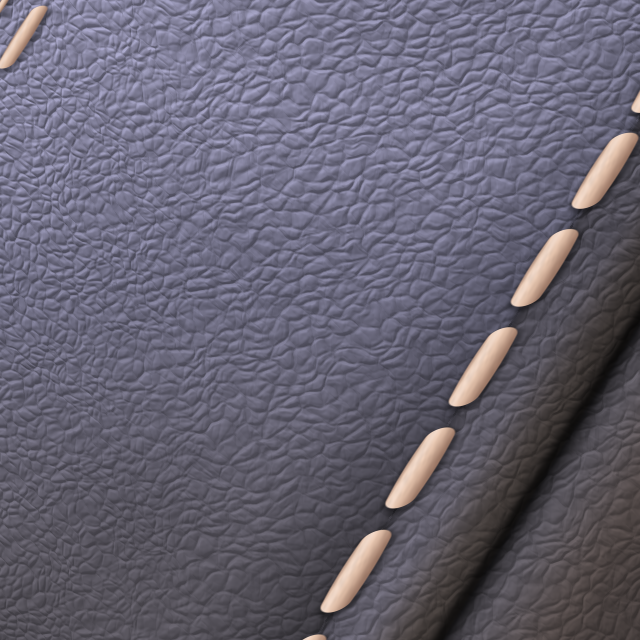
This texture is drawn by a WebGL 1 fragment shader. Its source:

```glsl
precision highp float;
// Blue-grey grained leather with a diagonal stitched seam, a rolled piping and a dark crease.
uniform vec2 u_resolution;

#define ALONG vec2(0.528, 0.849)   // seam direction
#define ACROSS vec2(0.849, -0.528) // seam normal, pointing lower right
#define SEAM 0.4155                // seam offset along ACROSS
#define CREASE 0.586               // crease offset along ACROSS
#define STITCH_STEP 0.184
#define STITCH_START 0.7612
#define STITCH_HALF 0.056
#define STITCH_RADIUS 0.0205
#define GRAIN_SCALE 37.0
#define RELIEF 0.62
#define LIGHT_DIR vec2(-0.42, 0.91)

float hash(vec2 p) {
  vec3 q = fract(vec3(p.xyx) * 0.1031);
  q += dot(q, q.yzx + 33.33);
  return fract((q.x + q.y) * q.z);
}

float noise(vec2 p) {
  vec2 i = floor(p), f = fract(p);
  f = f * f * (3.0 - 2.0 * f);
  return mix(mix(hash(i), hash(i + vec2(1.0, 0.0)), f.x),
             mix(hash(i + vec2(0.0, 1.0)), hash(i + 1.0), f.x), f.y);
}

float bell(float x) { return exp(-x * x); }

vec2 seamSpace(vec2 p) { return vec2(dot(p, ALONG), dot(p, ACROSS)); }

// Pillow-shaped cells separated by soft creases.
float pebbles(vec2 p) {
  vec2 cell = floor(p), f = fract(p);
  float first = 9.0, second = 9.0;
  for (int y = -1; y <= 1; y++) {
    for (int x = -1; x <= 1; x++) {
      vec2 o = vec2(float(x), float(y));
      vec2 id = cell + o + 80.0;
      float r = length(o + vec2(hash(id), hash(id + 37.7)) - f);
      second = min(second, max(first, r));
      first = min(first, r);
    }
  }
  return smoothstep(-0.12, 0.6, second - first) * 0.7 + 0.4 * (1.0 - first * first);
}

float leatherHeight(vec2 p) {
  vec2 w = p + 0.020 * (vec2(noise(p * 17.0 + 3.0), noise(p * 17.0 + 41.0)) - 0.5);
  w += 0.008 * (vec2(noise(p * 60.0 + 9.0), noise(p * 60.0 + 71.0)) - 0.5);
  // Ridges rise gently to the right, and lean towards the seam on the piping.
  vec2 ridge = dot(p, ACROSS) > SEAM ? vec2(0.75, 0.66) : vec2(0.95, 0.31);
  vec2 q = vec2(dot(w, ridge), dot(w, vec2(-ridge.y, ridge.x)));
  float coarse = pebbles(q * GRAIN_SCALE * vec2(0.85, 1.4));
  float fine = pebbles(vec2(w.x + 0.5 * w.y, w.y - 0.4 * w.x) * GRAIN_SCALE * vec2(1.8, 1.5));
  float left = 1.0 - smoothstep(0.05, 0.55, p.x + 0.15 * noise(p * 6.0));
  float h = mix(coarse, fine, 0.18 + 0.55 * left);
  return h + 0.42 * noise(q * vec2(65.0, 95.0)) + 0.14 * noise(p * 170.0);
}

// Large-scale tones of the panel, piping and lower panel.
vec3 leatherTone(vec2 p, float s, float d) {
  float panel = mix(0.315, 0.465, smoothstep(-0.05, 0.90, p.y));
  panel += 0.05 * smoothstep(0.5, 1.0, p.y) * (1.0 - smoothstep(0.2, 0.7, p.x));
  panel += 0.03 * (noise(p * 5.0) - 0.5) - 0.095 * smoothstep(0.22, 0.43, d);
  vec3 panelTint = mix(vec3(1.03, 0.99, 1.09), vec3(0.99, 0.98, 1.18), smoothstep(0.0, 0.6, p.y));
  float u = clamp((d - SEAM) / (CREASE - SEAM), 0.0, 1.0);
  float roll = mix(0.295, 0.355, smoothstep(0.0, 0.3, u)) - 0.16 * smoothstep(0.35, 0.95, u);
  roll *= mix(1.06, 0.86, smoothstep(0.4, 1.1, s));
  vec3 rollTint = mix(vec3(1.01, 0.98, 1.11), vec3(1.08, 0.97, 0.93), smoothstep(0.3, 0.85, u));
  float e = d - CREASE;
  float lower = mix(0.12, 0.335, smoothstep(-0.005, 0.042, e)) - 0.085 * smoothstep(0.05, 0.22, e);
  vec3 lowerTint = mix(vec3(1.01, 0.97, 1.06), vec3(1.07, 0.95, 0.93), smoothstep(0.02, 0.16, e));
  vec3 col = mix(panel * panelTint, roll * rollTint, smoothstep(-0.005, 0.01, d - SEAM));
  col = mix(col, lower * lowerTint, smoothstep(-0.004, 0.004, e));
  return col * (1.0 - 0.70 * bell((e + 0.004) / 0.011));
}

// Signed distance to a tapered, slanted thread; q holds (along, across) from its centre.
float thread(vec2 q, float halfLength, float radius) {
  q.x -= 0.75 * q.y;
  float taper = min(abs(q.x) / (halfLength + radius), 1.0);
  float r = radius * (1.0 - 0.20 * taper * taper);
  return length(vec2(max(abs(q.x) - halfLength, 0.0), q.y)) - r;
}

// Lays a rounded thread and its contact shadow over col.
vec3 layThread(vec3 col, vec2 q, float halfLength, float radius, float aa) {
  float shade = thread(q - vec2(-0.003, 0.003), halfLength, radius);
  col *= 1.0 - 0.38 * (1.0 - smoothstep(-0.002, 0.010, shade));
  float v = q.y / radius;
  vec3 yarn = mix(vec3(0.90, 0.77, 0.68), vec3(0.60, 0.46, 0.39), smoothstep(-0.2, 1.0, v));
  yarn = mix(yarn, vec3(0.95, 0.87, 0.82), bell((v + 0.5) / 0.3) * 0.7);
  yarn = mix(yarn, vec3(0.72, 0.59, 0.52), smoothstep(0.7, 1.0, -v));
  yarn *= 0.97 + 0.06 * noise(vec2(q.x * 90.0 + q.y * 60.0, q.y * 250.0) + 50.0);
  return mix(col, yarn, 1.0 - smoothstep(-aa, aa, thread(q, halfLength, radius)));
}

void main() {
  vec2 p = gl_FragCoord.xy / u_resolution;
  float aa = 1.0 / min(u_resolution.x, u_resolution.y);
  vec2 sd = seamSpace(p);
  // Grain lit from the upper left
  float h = leatherHeight(p);
  float slope = h - leatherHeight(p + LIGHT_DIR * 0.0035);
  float strength = mix(0.75, 1.15, smoothstep(0.2, 1.0, p.y - 0.3 * p.x + 0.3));
  vec3 col = leatherTone(p, sd.x, sd.y);
  col *= 1.0 + strength * (RELIEF * clamp(slope, -0.35, 0.4) + 0.12 * (h - 0.95));
  // Seam groove and repeated stitches, slightly closer towards the top
  float k = (sd.x - STITCH_START) / STITCH_STEP;
  k += 0.0103 * k * k;
  vec2 q = vec2((fract(k + 0.5) - 0.5) * STITCH_STEP, sd.y - SEAM);
  col *= 1.0 - 0.25 * bell((q.y - 0.003) / 0.009);
  col = layThread(col, q, STITCH_HALF, STITCH_RADIUS, aa);
  // Thinner threads in the upper left corner
  col = layThread(col, seamSpace(p - vec2(0.035, 0.942)), 0.048, 0.012, aa);
  col = layThread(col, seamSpace(p - vec2(0.004, 0.994)), 0.016, 0.005, aa);
  gl_FragColor = vec4(clamp(col, 0.0, 1.0), 1.0);
}
```
